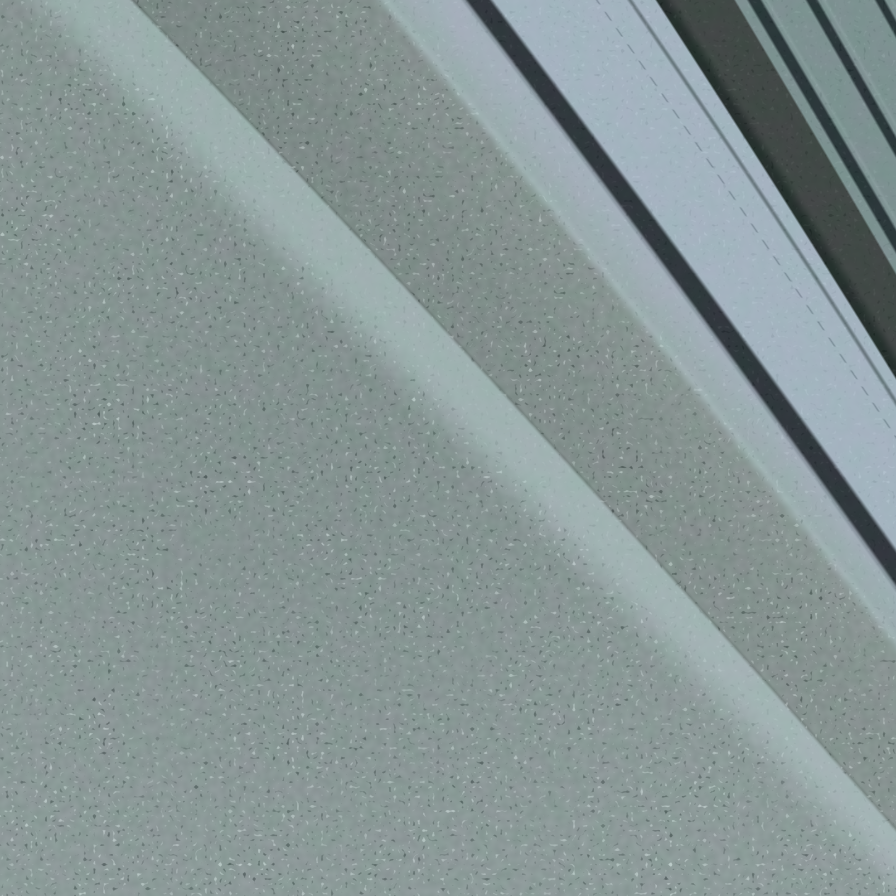
A three.js fragment shader for this texture:

```glsl
// Brushed grey sheet metal: a speckled plate crossed by a soft pale ridge,
// then smooth panels and dark grooves fanning out at the upper right.
// Slanted, slightly bowed seams are layered left to right; noise adds grain.
varying vec2 vUv;

const float CRISP = 0.0016;

vec2 hashGradient(vec2 cell) {
  float h = fract(sin(dot(cell, vec2(127.1, 311.7))) * 4375.85);
  float angle = 6.2832 * h;
  return vec2(cos(angle), sin(angle));
}

float gradientNoise(vec2 p) {
  vec2 i = floor(p);
  vec2 f = fract(p);
  vec2 u = f * f * f * (f * (f * 6.0 - 15.0) + 10.0);
  vec2 e = vec2(1.0, 0.0);
  float a = dot(hashGradient(i), f);
  float b = dot(hashGradient(i + e.xy), f - e.xy);
  float c = dot(hashGradient(i + e.yx), f - e.yx);
  float d = dot(hashGradient(i + e.xx), f - e.xx);
  return mix(mix(a, b, u.x), mix(c, d, u.x), u.y);
}

// Signed distance to a seam leaving the top edge at x = top; positive on its right.
float seam(vec2 p, float top, float slope, float bow) {
  float depth = 1.0 - p.y;
  float x = top + slope * depth + bow * depth * (1.0 - depth);
  return (p.x - x) / sqrt(1.0 + slope * slope);
}

float rightOf(float d, float softness) {
  return smoothstep(-softness, softness, d);
}

float stroke(float d, float halfWidth, float softness) {
  return 1.0 - smoothstep(halfWidth - softness, halfWidth + softness, abs(d));
}

// Dark pits and bright flecks, as a signed brightness offset.
float speckle(vec2 p) {
  float fine = gradientNoise(p * 185.0);
  float coarse = gradientNoise(p * 105.0 + 37.0);
  float density = 0.75 + 0.6 * gradientNoise(p * 14.0 + 9.0);
  float flecks = smoothstep(0.27, 0.58, fine) * 0.17;
  float pits = smoothstep(0.27, 0.58, -fine) * 0.19;
  return (flecks - pits) * density + coarse * 0.035;
}

// Large plate on the left with its slow changes of light.
vec3 plateColor(vec2 p) {
  vec3 color = mix(vec3(0.525, 0.58, 0.57), vec3(0.555, 0.61, 0.605), 1.0 - p.y);
  float shade = exp(-8.0 * dot(p - vec2(0.38, 0.48), p - vec2(0.38, 0.48)));
  return color - 0.025 * shade;
}

void main() {
  vec2 p = vUv;
  float depth = 1.0 - p.y;

  float ridgeStart = seam(p, 0.045, 0.975, 0.0);
  float ridgeEnd = seam(p, 0.146, 0.917, 0.05);
  float panelStart = seam(p, 0.423, 0.79, 0.03);
  float groove = seam(p, 0.534, 0.722, 0.035);
  float stitch = seam(p, 0.666, 0.669, 0.03);
  float hairline = seam(p, 0.703, 0.628, 0.06);
  float bandStart = seam(p, 0.732, 0.611, 0.04);
  float bandEnd = seam(p, 0.82, 0.575, 0.02);

  // Plate, soft ridge and the duller strip behind it
  vec3 color = plateColor(p);
  vec3 ridge = mix(vec3(0.61, 0.685, 0.68), vec3(0.645, 0.71, 0.715), depth);
  color = mix(color, ridge, smoothstep(-0.032, 0.026, ridgeStart));
  vec3 strip = mix(vec3(0.485, 0.535, 0.525), vec3(0.535, 0.585, 0.575), depth);
  strip += 0.03 * smoothstep(0.05, 0.18, ridgeEnd);
  color = mix(color, strip, rightOf(ridgeEnd, CRISP * 1.5));
  color -= 0.06 * stroke(ridgeEnd - 0.002, 0.001, 0.002);

  // Pale panels either side of the main groove
  vec3 panel = mix(vec3(0.60, 0.67, 0.675), vec3(0.64, 0.69, 0.73), smoothstep(0.0, 0.06, panelStart));
  color = mix(color, panel, rightOf(panelStart, 0.008));
  color += 0.035 * stroke(panelStart - 0.005, 0.003, 0.006);
  vec3 bluePanel = vec3(0.64, 0.705, 0.75);
  color = mix(color, bluePanel, rightOf(groove, CRISP));
  color -= 0.10 * stroke(groove + 0.014, 0.001, 0.002);
  color = mix(color, vec3(0.19, 0.22, 0.24), stroke(groove, 0.0115, 0.003));

  // Dashed stitch and hairline
  float dashes = smoothstep(0.15, 0.3, abs(fract(depth * 55.0) - 0.5));
  color -= 0.16 * dashes * stroke(stitch, 0.0007, 0.0013);
  color = mix(color, vec3(0.37, 0.43, 0.45), 0.85 * stroke(hairline, 0.002, 0.002));

  // Deep band, then teal slats parted by dark lines
  vec3 band = mix(vec3(0.15, 0.19, 0.18), vec3(0.255, 0.285, 0.275), smoothstep(0.005, 0.02, bandStart));
  color = mix(color, band, rightOf(bandStart, CRISP));
  color = mix(color, vec3(0.49, 0.57, 0.57), rightOf(bandEnd, CRISP));
  for (int i = 0; i < 3; i++) {
    float k = float(i);
    float slat = seam(p, 0.842 + 0.058 * k + 0.006 * k * k, 0.58 - 0.015 * k, 0.01);
    color = mix(color, vec3(0.17, 0.22, 0.23), stroke(slat, 0.0065 - 0.001 * k, 0.002));
    color += 0.05 * stroke(slat - 0.012, 0.001, 0.003);
  }

  // Grain is strong on the matte plates, faint on the ridge and panels
  float onRidge = smoothstep(-0.02, 0.03, ridgeStart) * (1.0 - rightOf(ridgeEnd, CRISP));
  float smoothness = max(onRidge, rightOf(panelStart, 0.02));
  color += speckle(p) * mix(1.0, 0.28, smoothness);
  float tint = gradientNoise(p * 38.0 + 71.0);
  color += vec3(0.022, -0.01, 0.014) * tint;

  gl_FragColor = vec4(clamp(color, 0.0, 1.0), 1.0);
}
```
